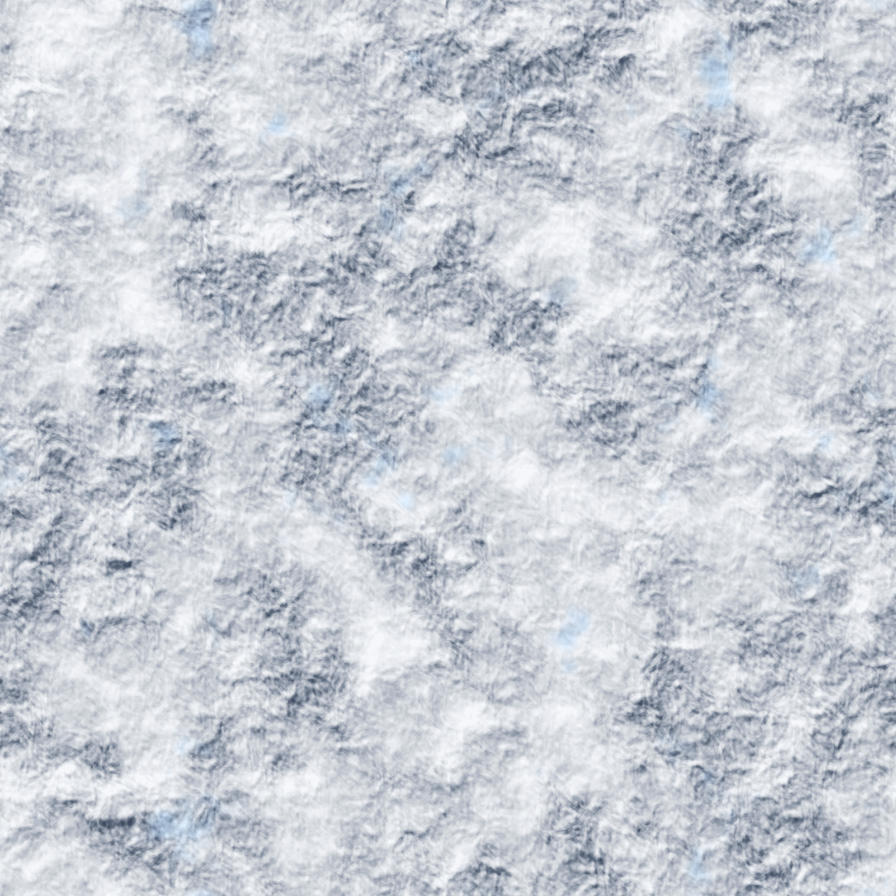
Write a WebGL 2 fragment shader that draws this texture.

```glsl
#version 300 es
precision highp float;
// Sunlit, crumbly snow crust with blue-grey hollows, tiling on all sides.

uniform vec2 u_resolution;
out vec4 fragColor;

#define PATCH_CELLS vec2(3.0, 2.0)
#define CLUMP_CELLS vec2(13.0)
#define GRAIN_CELLS vec2(190.0)
#define LIGHT_STEP vec2(-0.0026, 0.0056)
#define WARP 0.0025
#define PATCH_WEIGHT 0.68
#define CLUMP_WEIGHT 0.68
#define RELIEF_WEIGHT 1.30
#define GRAIN_WEIGHT 0.18
#define TONE_SHIFT 0.06
#define BLUE_TINT vec3(0.87, 0.95, 1.02)

// Shadow to highlight colours, and the tone at which each is reached.
const int STOPS = 8;
const vec3 snowColor[STOPS] = vec3[](
  vec3(0.25, 0.30, 0.38), vec3(0.39, 0.44, 0.51),
  vec3(0.54, 0.58, 0.64), vec3(0.65, 0.68, 0.73),
  vec3(0.74, 0.76, 0.80), vec3(0.82, 0.84, 0.86),
  vec3(0.90, 0.91, 0.93), vec3(0.96, 0.97, 0.98));
const float toneStop[STOPS] = float[](
  -3.2, -2.3, -1.64, -1.08, -0.52, 0.13, 1.0, 2.1);

uint hash(uvec3 v) {
  uint h = v.x * 1597334677u ^ v.y * 3812015801u ^ v.z * 2798796415u;
  h = (h ^ (h >> 16)) * 2146121005u;
  h = (h ^ (h >> 15)) * 2221713035u;
  return h ^ (h >> 16);
}

// Dot product of a random unit gradient with the offset from its corner.
float cornerSlope(vec2 cell, vec2 offset, vec2 period, uint seed) {
  uvec2 wrapped = uvec2(mod(cell, period) + 0.5);
  float angle = float(hash(uvec3(wrapped, seed)) >> 8) * 6.28318 / 16777216.0;
  return dot(vec2(cos(angle), sin(angle)), offset);
}

// Gradient noise that wraps after "period" cells, scaled to unit deviation.
float noise(vec2 p, vec2 period, uint seed) {
  vec2 i = floor(p), f = p - i;
  vec2 w = f * f * f * (f * (f * 6.0 - 15.0) + 10.0);
  vec2 e = vec2(1.0, 0.0);
  float low = mix(cornerSlope(i, f, period, seed),
                  cornerSlope(i + e.xy, f - e.xy, period, seed), w.x);
  float high = mix(cornerSlope(i + e.yx, f - e.yx, period, seed),
                   cornerSlope(i + e.xx, f - e.xx, period, seed), w.x);
  return 4.0 * mix(low, high, w.y);
}

// Sum of octaves; "puff" rounds the crests and creases the hollows.
float fractal(vec2 p, vec2 period, int octaves, float gain, float puff, uint seed) {
  float sum = 0.0, power = 0.0, amplitude = 1.0;
  for (int k = 0; k < octaves; k++) {
    float n = noise(p * period + 0.37 * float(k), period, seed + uint(k));
    sum += amplitude * mix(n, 1.6 * abs(n) - 1.25, puff);
    power += amplitude * amplitude;
    amplitude *= gain;
    period *= 2.0;
  }
  return sum / sqrt(power);
}

float snowHeight(vec2 p) {
  return fractal(p, CLUMP_CELLS, 5, 0.66, 0.4, 20u);
}

vec3 snowRamp(float tone) {
  vec3 color = snowColor[0];
  for (int k = 1; k < STOPS; k++) {
    float t = (tone - toneStop[k - 1]) / (toneStop[k] - toneStop[k - 1]);
    color = mix(color, snowColor[k], clamp(t, 0.0, 1.0));
  }
  return color;
}

void main() {
  vec2 uv = gl_FragCoord.xy / u_resolution;

  // Bend the ground a little so that clumps vary in shape.
  vec2 bend = vec2(noise(uv * 23.0, vec2(23.0), 1u), noise(uv * 23.0, vec2(23.0), 2u));
  vec2 p = uv + WARP * bend;

  // Broad drifts, laid out along the diagonals.
  vec2 diagonal = vec2(p.x + p.y, p.x - p.y);
  float drift = fractal(diagonal, PATCH_CELLS, 4, 0.68, 0.0, 5u);

  // Lumps lit from the upper left, rougher within the darker drifts.
  float height = snowHeight(p);
  float relief = height - snowHeight(p + LIGHT_STEP);
  float rough = mix(1.35, 0.6, smoothstep(-1.2, 1.2, drift));
  float grain = noise(uv * GRAIN_CELLS, GRAIN_CELLS, 40u);

  float tone = TONE_SHIFT + PATCH_WEIGHT * drift + CLUMP_WEIGHT * height
             + rough * (RELIEF_WEIGHT * relief + GRAIN_WEIGHT * grain);
  vec3 color = snowRamp(tone);

  // Sparse glimpses of blue ice.
  float ice = smoothstep(1.1, 2.6, fractal(p, vec2(7.0), 4, 0.65, 0.0, 60u));
  color *= mix(vec3(1.0), BLUE_TINT, ice);

  fragColor = vec4(color, 1.0);
}
```
